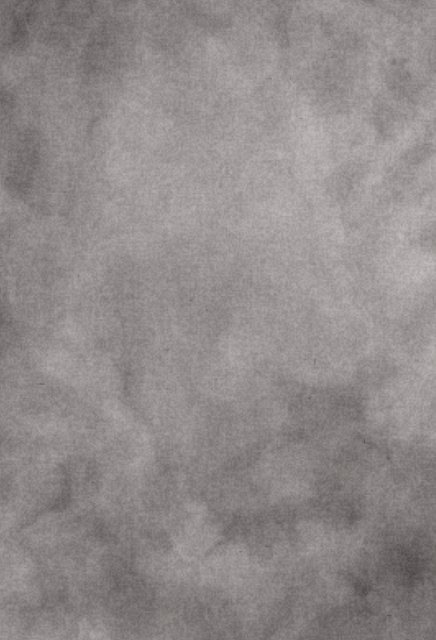
This texture is drawn by a WebGL 1 fragment shader. Its source:

```glsl
precision highp float;
uniform vec2 u_resolution;

#define BASE_TONE 0.586
#define CLOUD_CONTRAST 0.25
#define MOTTLE_CONTRAST 0.22
#define STAIN_CONTRAST 0.07
#define GRAIN_CONTRAST 0.075
#define WEAVE_CONTRAST 0.022
#define SPECK_DEPTH 0.10
#define GRAIN_SCALE 390.0

float hash(vec2 p) {
    vec3 q = fract(vec3(p.xyx) * 0.1031);
    q += dot(q, q.yzx + 33.33);
    return fract((q.x + q.y) * q.z);
}

float noise(vec2 p) {
    vec2 cell = floor(p);
    vec2 f = fract(p);
    f = f * f * (3.0 - 2.0 * f);
    float low = mix(hash(cell), hash(cell + vec2(1.0, 0.0)), f.x);
    float high = mix(hash(cell + vec2(0.0, 1.0)), hash(cell + vec2(1.0)), f.x);
    return mix(low, high, f.y);
}

// Layered noise, centred on zero; each octave is turned to hide the lattice
float fbm(vec2 p) {
    mat2 turn = mat2(0.8, 0.6, -0.6, 0.8);
    float sum = 0.0;
    float weight = 0.5;
    for (int i = 0; i < 5; i++) {
        sum += weight * (noise(p) - 0.5);
        p = turn * p * 2.03 + 17.3;
        weight *= 0.55;
    }
    return sum;
}

// Soft elliptical patch of shade or light
float patchAt(vec2 uv, vec2 center, vec2 radius) {
    vec2 d = (uv - center) / radius;
    return exp(-dot(d, d));
}

float broadShade(vec2 uv) {
    float shade = -0.105 * patchAt(uv, vec2(0.75, 0.05), vec2(0.50, 0.22));
    shade -= 0.065 * patchAt(uv, vec2(0.95, 0.28), vec2(0.20, 0.16));
    shade -= 0.095 * patchAt(uv, vec2(0.10, 0.98), vec2(0.34, 0.16));
    shade -= 0.050 * patchAt(uv, vec2(0.20, 0.24), vec2(0.28, 0.09));
    shade -= 0.045 * patchAt(uv, vec2(0.04, 0.78), vec2(0.14, 0.14));
    shade += 0.030 * patchAt(uv, vec2(0.50, 0.68), vec2(0.38, 0.24));
    shade += 0.035 * patchAt(uv, vec2(0.92, 0.84), vec2(0.22, 0.30));
    return shade;
}

void main() {
    vec2 uv = gl_FragCoord.xy / u_resolution;
    vec2 p = gl_FragCoord.xy / u_resolution.y;

    // The middle stays calm, the borders are blotchy
    float calm = patchAt(uv, vec2(0.48, 0.60), vec2(0.38, 0.30));
    float rough = 1.0 - 0.75 * calm;

    // Warped clouds and smaller sponge marks
    vec2 warp = vec2(fbm(p * 6.0 + 3.1), fbm(p * 6.0 + 41.7));
    float clouds = fbm(p * vec2(5.5, 5.0) + warp * 1.2 + 8.4);
    float mottle = fbm(p * vec2(19.0, 16.0) + warp * 2.0 + 63.0);
    float stains = smoothstep(0.05, 0.30, fbm(p * 11.0 + warp * 2.5 + 90.0));

    // Fine cloth surface
    float grain = noise(p * GRAIN_SCALE) - 0.5;
    grain += 0.5 * (noise(p * GRAIN_SCALE * 0.47 + 55.0) - 0.5);
    float weave = noise(p * vec2(360.0, 45.0)) + noise(p * vec2(45.0, 360.0) + 29.0) - 1.0;
    float specks = smoothstep(0.93, 0.99, noise(p * 130.0 + 12.0))
                 * smoothstep(0.60, 0.80, noise(p * 23.0 + 77.0));

    float tone = BASE_TONE + broadShade(uv);
    tone += CLOUD_CONTRAST * clouds * mix(0.55, 1.0, rough);
    tone += MOTTLE_CONTRAST * mottle * rough;
    tone -= STAIN_CONTRAST * stains * rough;
    tone += GRAIN_CONTRAST * grain + WEAVE_CONTRAST * weave;
    tone -= SPECK_DEPTH * specks;

    // Warm grey tint
    vec3 color = vec3(tone, tone - 0.022, tone - 0.025);
    gl_FragColor = vec4(clamp(color, 0.0, 1.0), 1.0);
}
```
